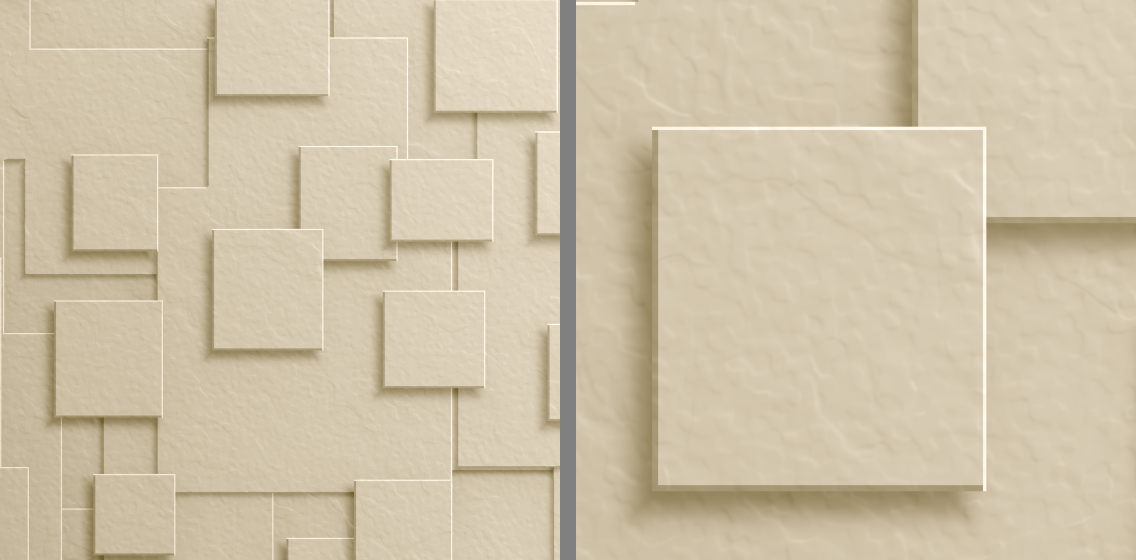
Left: the whole. Right: its middle third, enlarged.
This pattern is drawn by a Shadertoy shader. Its source:

```glsl
// Overlapping rectangular slabs of rough cream stone, lit from the upper right.
#define STONE vec3(0.82, 0.77, 0.67)
#define SHADE vec3(0.47, 0.40, 0.22)
#define LAYERS 5
#define LOW_SLABS vec4(2.2, 0.70, 0.30, 0.62)   // cells, fill, least and greatest half size
#define TALL_BLOCKS vec4(3.6, 0.42, 0.24, 0.40)
#define RIM_WIDTH 0.0020
#define RIM_LIGHT 0.48
#define SIDE_DARK 0.50
#define RELIEF 0.55
#define LIGHT_DIR vec2(0.6, 0.8)

vec3 hash3(vec2 p) {
    vec3 q = fract(p.xyx * vec3(0.1031, 0.1030, 0.0973));
    q += dot(q, q.yxz + 33.33);
    return fract((q.xxy + q.yzz) * q.zyx);
}

// Cellular noise: each cell has a random height, blended at its borders.
float cellular(vec2 p, float crispness) {
    vec2 cell = floor(p), f = p - cell;
    float total = 0.0, weight = 0.0;
    for (int y = -1; y <= 1; y++)
    for (int x = -1; x <= 1; x++) {
        vec2 o = vec2(x, y);
        vec3 h = hash3(cell + o + 57.0);
        vec2 r = o + h.xy - f;
        float w = exp(-crispness * dot(r, r));
        total += w * h.z;
        weight += w;
    }
    return total / max(weight, 1e-12);
}

// Height of the split stone: ragged diagonal ledges over fine grain.
float stoneHeight(vec2 p) {
    vec2 q = vec2(dot(p, vec2(0.45, -0.36)), dot(p, vec2(0.62, 0.78)));
    q += 0.070 * (vec2(cellular(p * 13.0, 4.0), cellular(p * 13.0 + 31.0, 4.0)) - 0.5);
    q += 0.022 * (vec2(cellular(p * 45.0, 5.0), cellular(p * 45.0 + 17.0, 5.0)) - 0.5);
    float patches = smoothstep(0.25, 0.75, cellular(p * 9.0 + 71.0, 4.0));
    float ledges = cellular(q * 12.0, 18.0) * patches;
    float flakes = cellular(q * 34.0 + 5.0, 12.0) * 0.30;
    float grain = cellular(p * 130.0, 5.0) * 0.34 + cellular(p * 60.0, 5.0) * 0.25;
    return ledges * 0.8 + flakes + grain;
}

// Distance to the union of scattered rectangles in one layer.
float slabs(vec2 p, vec4 kind, float seed) {
    p = p * kind.x + seed * vec2(0.37, 0.61);
    vec2 cell = floor(p);
    float d = 1.0;
    for (int y = -1; y <= 1; y++)
    for (int x = -1; x <= 1; x++) {
        vec2 id = cell + vec2(x, y);
        vec3 place = hash3(id + seed * 19.0 + 40.0);
        vec3 extent = hash3(id + seed * 23.0 + 140.0);
        if (place.z > kind.y) continue;
        vec2 centre = id + mix(vec2(0.2), vec2(0.8), place.xy);
        vec2 b = abs(p - centre) - mix(vec2(kind.z), vec2(kind.w), extent.xy);
        d = min(d, length(max(b, 0.0)) + min(max(b.x, b.y), 0.0));
    }
    return d / kind.x;
}

void mainImage(out vec4 fragColor, in vec2 fragCoord) {
    vec2 uv = fragCoord / iResolution.xy;
    vec2 p = fragCoord / iResolution.y;
    float blur = 0.7 / iResolution.y;
    float shade = 0.0, topLayer = 0.0;

    // Stack the layers from the wall upwards
    for (int i = 1; i <= LAYERS; i++) {
        float seed = float(i);
        float tall = step(3.5, seed);
        vec4 kind = mix(LOW_SLABS, TALL_BLOCKS, tall);
        float lift = mix(0.007, 0.015, tall);
        float sideWidth = mix(0.0022, 0.0036, tall);

        // Soft shadow falling to the lower left
        float shadowDist = slabs(p + lift * vec2(0.8, 1.0), kind, seed);
        float shadow = 1.0 - smoothstep(-lift, lift * 1.4, shadowDist);
        shade += shadow * shadow * mix(0.42, 0.62, tall);
        shade += 0.07 * exp(-max(shadowDist, 0.0) / 0.03);

        // Top face, bright upper and right rims, dark lower and left sides
        float face = 1.0 - smoothstep(-blur, blur, slabs(p, kind, seed));
        float rim = smoothstep(-blur, blur, slabs(p + RIM_WIDTH, kind, seed));
        float side = smoothstep(-blur, blur, slabs(p - sideWidth, kind, seed));
        float faceShade = mix(side * SIDE_DARK, -RIM_LIGHT, rim);
        shade = mix(shade, faceShade, face);
        topLayer = mix(topLayer, seed, step(0.5, face));
    }

    // Relief differs from layer to layer
    vec2 grainPos = p + topLayer * vec2(1.37, 2.11);
    float slope = stoneHeight(grainPos) - stoneHeight(grainPos + 0.002 * LIGHT_DIR);
    shade -= RELIEF * clamp(slope, -0.4, 0.4);

    // Broad light across the wall
    shade += mix(0.13, -0.24, dot(uv, vec2(0.65, 0.35)));
    fragColor = vec4(clamp(mix(STONE, SHADE, min(shade, 1.1)), 0.0, 1.0), 1.0);
}
```
